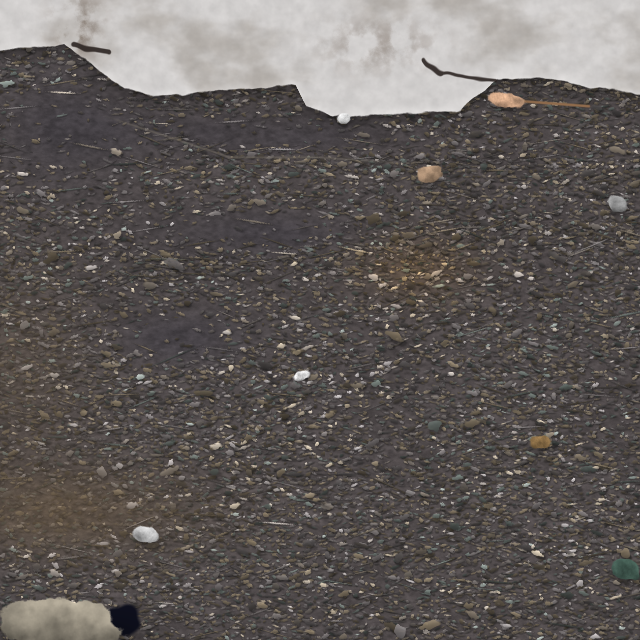
Give the GLSL for this texture, as a WebGL 1 fragment shader.

```glsl
precision highp float;
uniform vec2 u_resolution;

float hash(vec2 p) {
  return fract(sin(dot(p, vec2(127.1, 311.7))) * 43758.5);
}

float noise(vec2 p) {
  vec2 i = floor(p), f = fract(p);
  f = f * f * (3.0 - 2.0 * f);
  return mix(mix(hash(i), hash(i + vec2(1, 0)), f.x),
             mix(hash(i + vec2(0, 1)), hash(i + 1.0), f.x), f.y);
}

float fbm(vec2 p) {
  float sum = 0.0, amp = 0.5;
  for (int i = 0; i < 5; i++) {
    sum += amp * noise(p);
    p = mat2(1.6, 1.2, -1.2, 1.6) * p + 7.3;
    amp *= 0.5;
  }
  return sum;
}

float bell(float x, float width) {
  return exp(-x * x / (width * width));
}

float blob(vec2 p, float x, float y, float rx, float ry) {
  return bell(p.x - x, rx) * bell(p.y - y, ry);
}

float ramp(float x, float a, float b, float rise) {
  return rise * clamp((x - a) / (b - a), 0.0, 1.0);
}

float stroke(vec2 p, vec2 a, vec2 b, float width, float soft) {
  vec2 d = b - a;
  float t = clamp(dot(p - a, d) / dot(d, d), 0.0, 1.0);
  return 1.0 - smoothstep(width - soft, width + soft, length(p - a - d * t));
}

// Height of the lower snow border
float snowEdge(float x) {
  float y = 0.922 + ramp(x, 0.0, 0.1, 0.01) + ramp(x, 0.1, 0.125, -0.02);
  y += ramp(x, 0.125, 0.195, -0.049) + ramp(x, 0.195, 0.24, -0.013);
  y += ramp(x, 0.24, 0.46, 0.018) + ramp(x, 0.462, 0.478, -0.033);
  y += ramp(x, 0.478, 0.52, -0.017) + ramp(x, 0.52, 0.72, 0.01);
  y += ramp(x, 0.72, 0.777, 0.05);
  return y + ramp(x, 0.84, 1.0, -0.025);
}

vec3 stoneColor(float tone, float tint) {
  vec3 c = mix(vec3(0.47, 0.45, 0.45), vec3(0.51, 0.46, 0.38), smoothstep(0.3, 0.8, tint));
  c = mix(c, vec3(0.43, 0.47, 0.45), step(tint, 0.12));
  return c * (0.5 + 0.72 * tone) + 0.4 * pow(tone, 18.0);
}

// Jittered chips with a shadow below each
vec3 gravel(vec3 col, vec2 p, vec2 cells, vec2 size, float cover, float seed) {
  float soft = 0.7 / u_resolution.y;
  for (int j = -1; j <= 1; j++) {
    for (int i = -1; i <= 1; i++) {
      vec2 id = floor(p * cells) + vec2(i, j), k = id + seed;
      vec2 q = p - (id + 0.2 + 0.6 * vec2(hash(k + 3.1), hash(k + 8.7))) / cells;
      q.y -= q.x * (hash(k + 5.3) - 0.5) * 0.9;
      vec2 r = size * (0.45 + 0.75 * vec2(hash(k + 1.9), hash(k + 6.2)));
      float wobble = 0.8 * (noise(p * 1.3 / size.y + k) - 0.5);
      float d = (length(q / r) - 1.0 + wobble) * r.y;
      float shade = (length(q / r + vec2(-0.2, 0.6)) - 1.0) * r.y;
      float on = step(hash(k + 9.4), cover);
      col *= 1.0 - 0.25 * on * (1.0 - smoothstep(-soft, soft * 2.0, shade));
      vec3 c = stoneColor(hash(k + 2.6), hash(k + 4.8)) * (0.95 + 0.2 * q.y / r.y);
      col = mix(col, c, 0.85 * on * (1.0 - smoothstep(-soft, soft, d)));
    }
  }
  return col;
}

vec3 stone(vec3 col, vec2 p, vec2 center, vec2 r, float tilt, vec3 tone) {
  vec2 q = (p - center) / r;
  q.y -= tilt * q.x;
  float n = fbm(p * 1.2 / r.y) - 0.5, soft = 1.0 / u_resolution.y;
  float d = (length(pow(abs(q), vec2(1.2))) - 1.0 + 0.6 * n) * r.y;
  col *= 1.0 - 0.4 * blob(q, 0.3, -0.7, 1.0, 0.8);
  float light = 0.95 + 0.16 * clamp(q.y, -1.0, 1.0) + 0.7 * n;
  return mix(col, tone * light, 1.0 - smoothstep(-soft, soft, d));
}

void main() {
  vec2 p = gl_FragCoord.xy / u_resolution;
  float px = 1.0 / u_resolution.y;
  float broad = fbm(p * vec2(5, 9)), grain = fbm(p * vec2(110, 170));

  // Smooth mud, drift lines and warm soil
  float mud = blob(p, 0.4, 0.635, 0.17, 0.04) + blob(p, 0.28, 0.475, 0.11, 0.045)
    + blob(p, 0.39, 0.79, 0.24, 0.035) + blob(p, 0.1, 0.8, 0.1, 0.09);
  mud = min(mud * (0.5 + broad), 1.0);
  float upper = p.y - 0.82 - ramp(p.x, 0.16, 0.36, -0.066) - ramp(p.x, 0.5, 1.0, -0.035);
  float lower = p.y - 0.58 - ramp(p.x, 0.25, 0.8, 0.055);
  float start = smoothstep(0.15, 0.22, p.x);
  float drift = start * (bell(upper, 0.018) + bell(lower, 0.028));
  float cover = clamp(0.62 + 0.6 * (broad - 0.5) - 0.75 * mud + 0.3 * drift, 0.04, 0.95);
  float warm = blob(p, 0.1, 0.2, 0.2, 0.07) + 0.5 * blob(p, 0.02, 0.42, 0.12, 0.15);
  vec3 col = mix(vec3(0.3, 0.278, 0.28), vec3(0.255, 0.24, 0.255), mud);
  col *= 0.72 + 0.5 * grain + 0.2 * broad;

  // Gravel from fine to coarse, with straw fragments
  col = gravel(col, p, vec2(125, 190), vec2(0.0035, 0.0021), cover, 11.0);
  col = gravel(col, p, vec2(80, 125), vec2(0.0055, 0.0028), cover * 0.75, 37.0);
  col = gravel(col, p, vec2(40, 64), vec2(0.0085, 0.0046), cover * 0.36, 71.0);
  col = gravel(col, p, vec2(24, 80), vec2(0.02, 0.0012), 0.1 + 0.4 * drift, 93.0);
  col = gravel(col, p, vec2(20, 28), vec2(0.013, 0.008), cover * 0.1, 19.0);
  float thread = bell(upper, 0.002) * start * (1.0 - smoothstep(0.5, 0.7, p.x));
  col = mix(col, vec3(0.46, 0.43, 0.39), 0.5 * thread);
  col = mix(col, vec3(0.4, 0.335, 0.26) * (0.75 + 0.5 * grain), 0.6 * warm);
  col *= mix(vec3(1), vec3(1.18, 1.08, 0.92), blob(p, 0.65, 0.58, 0.09, 0.05));

  // Snow bank with soft hollows and grime
  float above = p.y - snowEdge(p.x) - 0.01 * (fbm(p * 38.0) - 0.5);
  col *= 1.0 - 0.35 * exp(-abs(above) / 0.014);
  float hollow = fbm(p * vec2(9, 15) + 4.0);
  vec3 snow = mix(vec3(0.7, 0.68, 0.66), vec3(0.82, 0.81, 0.805), smoothstep(0.2, 0.5, hollow));
  snow *= 0.94 + 0.12 * fbm(p * 75.0);
  float grime = blob(p, 0.12, 0.96, 0.035, 0.05) + 0.5 * blob(p, 0.59, 0.93, 0.09, 0.04);
  snow = mix(snow, vec3(0.48, 0.43, 0.39), grime * smoothstep(0.35, 0.7, fbm(p * 45.0)));
  snow += 0.06 * exp(-abs(above) / 0.006);
  col = mix(col, snow, smoothstep(-px, px, above));

  // Dark cracks beneath snow ledges
  vec2 bent = p + 0.006 * (noise(p * 60.0) - 0.5);
  float crack = stroke(bent, vec2(0.662, 0.906), vec2(0.69, 0.885), 0.0035, px);
  crack = max(crack, stroke(bent, vec2(0.69, 0.885), vec2(0.775, 0.875), 0.0025, px));
  crack = max(crack, stroke(bent, vec2(0.115, 0.93), vec2(0.17, 0.919), 0.004, px));
  col = mix(col, vec3(0.17, 0.14, 0.13), 0.9 * crack);

  // Twig and prominent stones
  col = mix(col, vec3(0.56, 0.42, 0.3), stroke(p, vec2(0.8, 0.843), vec2(0.92, 0.834), 0.002, px));
  col = stone(col, p, vec2(0.79, 0.843), vec2(0.029, 0.011), -0.4, vec3(0.8, 0.64, 0.52));
  col = stone(col, p, vec2(0.67, 0.728), vec2(0.019, 0.013), 0.2, vec3(0.66, 0.55, 0.45));
  col = stone(col, p, vec2(0.964, 0.682), vec2(0.015, 0.012), -0.2, vec3(0.6));
  col = stone(col, p, vec2(0.471, 0.413), vec2(0.013, 0.007), 0.4, vec3(0.92));
  col = stone(col, p, vec2(0.537, 0.815), vec2(0.01, 0.008), 0.0, vec3(0.86));
  col = stone(col, p, vec2(0.228, 0.165), vec2(0.02, 0.013), -0.2, vec3(0.73));
  col = stone(col, p, vec2(0.845, 0.309), vec2(0.017, 0.01), 0.0, vec3(0.54, 0.43, 0.28));
  col = stone(col, p, vec2(0.978, 0.11), vec2(0.022, 0.016), -0.2, vec3(0.28, 0.38, 0.34));
  col = mix(col, vec3(0.055, 0.06, 0.11), stroke(bent, vec2(0.14, 0.025), vec2(0.197, 0.031), 0.023, 0.004));
  col = stone(col, p, vec2(0.097, 0.029), vec2(0.091, 0.036), -0.1, vec3(0.6, 0.57, 0.51));
  gl_FragColor = vec4(col, 1);
}
```
